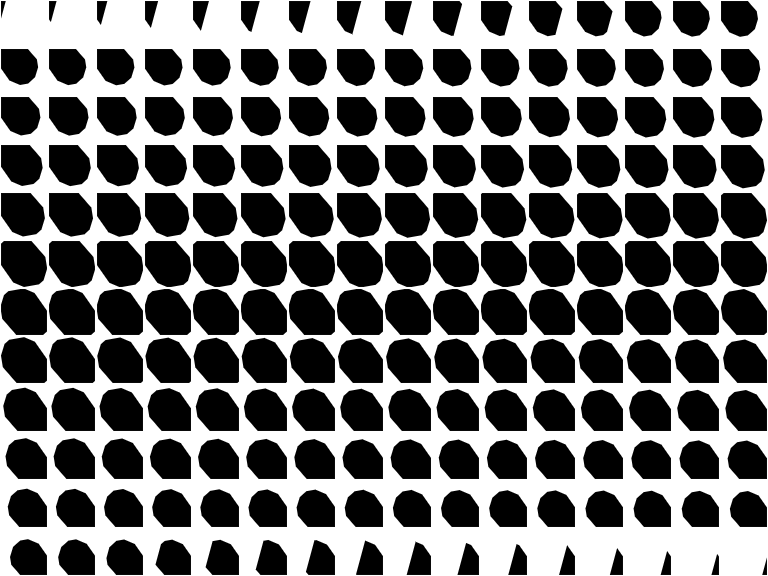
Give the GLSL for this pattern, as a WebGL 2 fragment shader.

```glsl
#version 300 es
precision highp float;
// Grid of 16 by 12 black faceted pebbles that grow, cell by cell, across white square windows.

uniform vec2 u_resolution;
out vec4 fragColor;

const vec2 GRID = vec2(16.0, 12.0);
const float CELL = 48.0;          // cell side in drawing units
const float WINDOW_HALF = 22.96;  // half side of the square window
const vec3 INK = vec3(0.0);
const vec3 PAPER = vec3(1.0);

// Facets of the pebble: normal angle in degrees (y down), and
// distance from the cell centre when small and when large
const int FACETS = 8;
const float ANGLE[FACETS] = float[](-132.0, -41.0, -9.0, 17.0, 48.0, 80.0, 113.0, 145.0);
const float SMALL[FACETS] = float[](42.0, 18.0, 14.7, 12.1, 11.3, 12.1, 13.5, 16.8);
const float LARGE[FACETS] = float[](32.3, 20.3, 21.0, 21.7, 23.0, 21.0, 20.0, 19.0);

float squareDistance(vec2 p, float halfSide) {
    vec2 d = abs(p) - halfSide;
    return max(d.x, d.y);
}

// Distance to a half plane whose normal points along the given direction
float planeDistance(vec2 p, vec2 direction, float offset) {
    return dot(p, normalize(direction)) - offset;
}

float pebbleDistance(vec2 p, float growth) {
    float d = -1e3;
    for (int k = 0; k < FACETS; k++) {
        float a = radians(ANGLE[k]);
        float offset = mix(SMALL[k], LARGE[k], growth);
        d = max(d, planeDistance(p, vec2(cos(a), sin(a)), offset));
    }
    return d;
}

// Slanted edge that uncovers the first pebbles from the left
float sweepDistance(vec2 p, float stage) {
    return planeDistance(p, vec2(1.0, 0.27), -23.6 + 2.7 * stage);
}

float coverage(float d, float pixel) {
    return clamp(0.5 - d / pixel, 0.0, 1.0);
}

void main() {
    // Cells are numbered from the top left, row by row
    vec2 uv = gl_FragCoord.xy / u_resolution;
    vec2 grid = vec2(uv.x, 1.0 - uv.y) * GRID;
    vec2 cell = floor(grid);
    vec2 p = (fract(grid) - 0.5) * CELL;
    float pixel = CELL * GRID.y / u_resolution.y;

    // The second half of the sequence is the first, turned half round
    float last = GRID.x * GRID.y - 1.0;
    float stage = cell.y * GRID.x + cell.x;
    if (stage > 0.5 * last) {
        stage = last - stage;
        p = -p;
    }

    float growth = min((stage - 16.0) / 54.0, 1.25);
    float d = max(pebbleDistance(p, growth), sweepDistance(p, stage));
    d = max(d, squareDistance(p, WINDOW_HALF));

    fragColor = vec4(mix(PAPER, INK, coverage(d, pixel)), 1.0);
}
```
